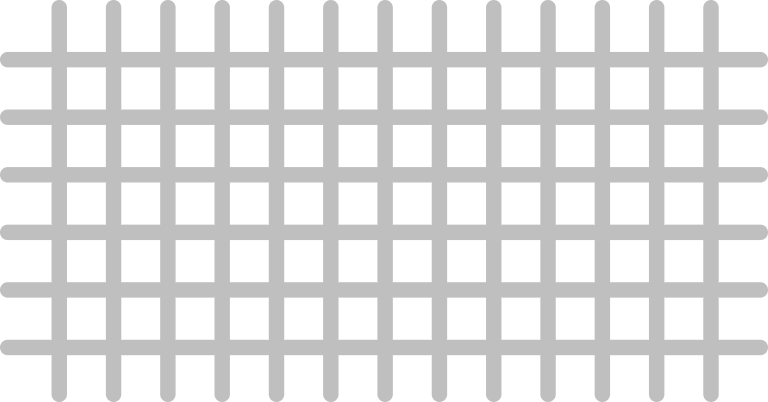
This pattern is drawn by a Shadertoy shader. Its source:

```glsl
// A flat grey lattice on white: 13 upright bars crossed by 6 level bars, all with
// round ends. Each family of bars is one capsule distance, repeated by snapping
// to the nearest bar index; the two families are joined with min.

// Distance to a capsule along the x axis, centred at the origin.
float capsule(vec2 p, float halfLength, float radius) {
    p.x = max(abs(p.x) - halfLength, 0.0);
    return length(p) - radius;
}

// Offset from the nearest of count evenly spaced bars centred on zero.
float nearestBar(float x, float spacing, float count) {
    float first = -0.5 * (count - 1.0);
    float index = clamp(round(x / spacing - first), 0.0, count - 1.0);
    return x - (first + index) * spacing;
}

void mainImage(out vec4 fragColor, in vec2 fragCoord) {
    // Canvas height is one unit
    float pixel = 1.0 / iResolution.y;
    vec2 p = fragCoord * pixel;
    vec2 middle = 0.5 * iResolution.xy * pixel;
    float radius = 0.0192;

    // Upright bars, then level bars
    float column = nearestBar(p.x - middle.x - 0.0028, 0.1351, 13.0);
    float row = nearestBar(p.y - 0.4936, 0.1432, 6.0);
    float upright = capsule(vec2(p.y - middle.y, column), middle.y - radius, radius);
    float level = capsule(vec2(p.x - middle.x, row), middle.x - radius, radius);

    // Grey over white with a one-pixel soft edge
    float coverage = clamp(0.5 - min(upright, level) / pixel, 0.0, 1.0);
    fragColor = vec4(mix(vec3(1.0), vec3(0.75), coverage), 1.0);
}
```
